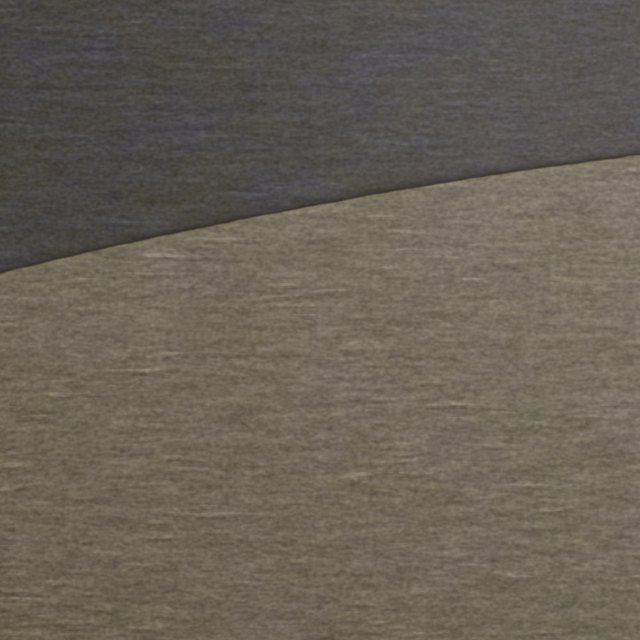
A WebGL 2 fragment shader for this texture:

```glsl
#version 300 es
precision highp float;
// Two sheets of brushed, woven material meeting along a shallow rising curve:
// a dark slate one above and a warm taupe one below. Stretched gradient noise
// makes the horizontal threads, finer noise the grain, broad noise the tints.

uniform vec2 u_resolution;
out vec4 fragColor;

vec2 hashGradient(vec2 cell) {
    vec3 p = fract(cell.xyx * vec3(0.1031, 0.1030, 0.0973));
    p += dot(p, p.yzx + 33.33);
    float angle = 6.2832 * fract((p.x + p.y) * p.z);
    return vec2(cos(angle), sin(angle));
}

// Gradient noise, roughly -0.7 to 0.7
float noise(vec2 p) {
    vec2 i = floor(p), f = p - i;
    vec2 u = f * f * f * (f * (f * 6.0 - 15.0) + 10.0);
    float a = dot(hashGradient(i), f);
    float b = dot(hashGradient(i + vec2(1, 0)), f - vec2(1, 0));
    float c = dot(hashGradient(i + vec2(0, 1)), f - vec2(0, 1));
    float d = dot(hashGradient(i + vec2(1, 1)), f - vec2(1, 1));
    return mix(mix(a, b, u.x), mix(c, d, u.x), u.y);
}

// Horizontal threads: each layer is shorter and thinner than the last
float threads(vec2 p) {
    float sum = 0.0, weight = 0.65;
    vec2 scale = vec2(7.0, 62.0);
    for (int i = 0; i < 4; i++) {
        sum += weight * noise(p * scale + 19.7 * float(i));
        scale *= vec2(2.2, 1.38);
        weight *= 1.08;
    }
    return sum;
}

// Sparse bright strands, gathered in patches
float strands(vec2 p) {
    float line = smoothstep(0.16, 0.5, noise(p * vec2(13.0, 112.0) + 71.3));
    float patches = smoothstep(-0.2, 0.35, noise(p * vec2(5.0, 13.0) + 8.1));
    return line * patches;
}

void main() {
    vec2 uv = gl_FragCoord.xy / u_resolution;
    float pixel = 1.0 / u_resolution.y;

    // Signed height above the curved seam
    float seam = 0.573 + 0.245 * uv.x - 0.06 * uv.x * uv.x;
    float height = uv.y - seam + 0.0015 * noise(vec2(uv.x * 45.0, 3.5));

    // Shared weave; strands are bright with a thin dark line below
    float weave = threads(uv);
    float beads = 0.8 + 0.9 * noise(uv * vec2(85.0, 40.0) + 13.0);
    float glints = strands(uv) * beads;
    float underline = strands(uv + vec2(0.0, 0.0065));
    float grain = noise(uv * vec2(115.0, 165.0)) + 0.8 * noise(uv * vec2(170.0, 215.0) + 40.0);
    float tint = noise(uv * vec2(6.0, 9.0) + 5.3) + 0.6 * noise(uv * vec2(17.0, 32.0) + 2.7);
    float speckle = noise(uv * vec2(60.0, 95.0) + 23.0);

    // Warm lower sheet, brightest toward the upper right
    float light = clamp(0.04 + 0.42 * uv.x + 0.68 * uv.y, 0.0, 1.0);
    vec3 taupe = mix(vec3(0.396, 0.368, 0.303), vec3(0.497, 0.467, 0.415), light);
    taupe += tint * vec3(0.012, 0.005, 0.024) + speckle * vec3(0.008, 0.0, 0.016);
    taupe += weave * vec3(0.062, 0.061, 0.057) + grain * 0.044;
    taupe += glints * vec3(0.085, 0.084, 0.078) - underline * 0.04;

    // Cool upper sheet, lighter to the right
    float cool = smoothstep(0.0, 1.0, uv.x + 0.3 * (uv.y - 0.8));
    vec3 slate = mix(vec3(0.282, 0.272, 0.262), vec3(0.358, 0.342, 0.342), cool);
    slate += tint * vec3(-0.008, 0.0, 0.034) + speckle * vec3(-0.004, 0.0, 0.018);
    slate += weave * vec3(0.038, 0.040, 0.044) + grain * 0.035;
    slate += glints * vec3(0.045, 0.052, 0.06) - underline * 0.012;

    // Pale rim below the seam, brownish shadow above it
    taupe += vec3(0.025, 0.023, 0.008) * exp(-pow((height + 0.006) / 0.004, 2.0));
    float shadow = exp(-max(height, 0.0) / 0.006);
    slate = mix(slate, vec3(0.17, 0.155, 0.115), 0.85 * shadow);

    float blur = 0.0015 + 0.5 * pixel;
    vec3 color = mix(taupe, slate, smoothstep(-blur, blur, height));
    fragColor = vec4(clamp(color, 0.0, 1.0), 1.0);
}
```
